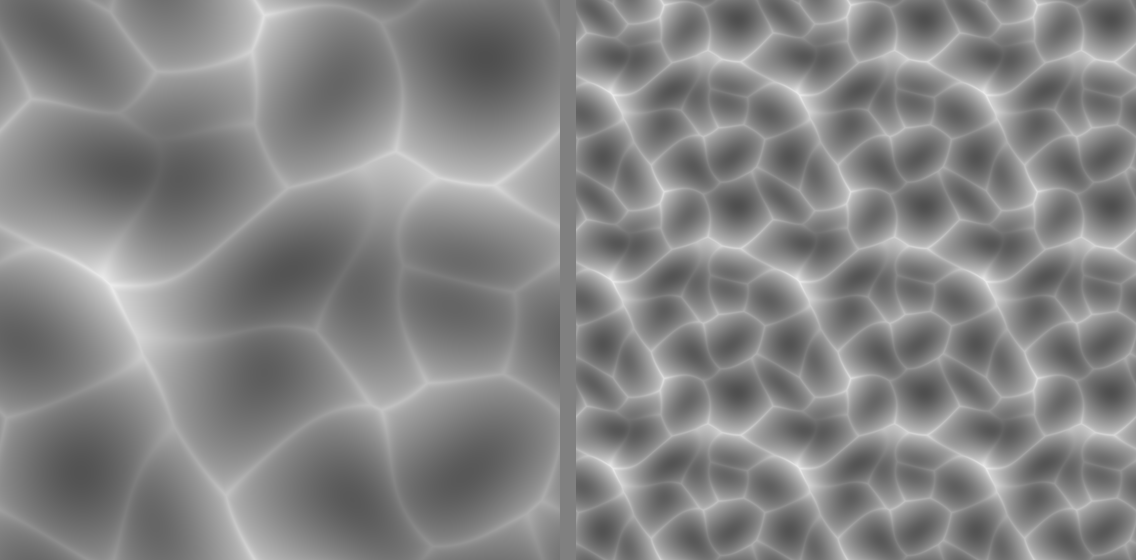
Left: one tile. Right: repeated 3 by 3.
Write a WebGL 1 fragment shader that draws this texture.

```glsl
precision highp float;
// Soft grey cells with dark hollows and thin glowing ridges, seamless in both axes.
// Wrapped cellular noise: every cell has its own stretch, direction and depth,
// which bends the borders; the gap between the two nearest cells lights the ridges.

uniform vec2 u_resolution;

const float TAU = 6.2831853;
const float CELLS = 4.0;

vec2 hash2(vec2 id, float seed) {
  vec2 q = vec2(dot(id, vec2(127.1, 311.7)), dot(id, vec2(269.5, 183.3)));
  return fract(sin(q + seed * 17.3) * 43758.54);
}

// Rounded distance to a stretched, turned cell centre
float hollow(vec2 delta, vec2 id) {
  vec2 shape = hash2(id, 2.0);
  float angle = shape.x * TAU;
  float stretch = 1.0 + 0.42 * shape.y;
  float c = cos(angle), s = sin(angle);
  vec2 q = mat2(c, -s, s, c) * delta * vec2(stretch, 1.0 / stretch);
  float depth = 0.28 * (hash2(id, 3.0).x - 0.5);
  return sqrt(dot(q, q) + 0.07) + depth;
}

// Nearest and second nearest hollow
vec2 cellular(vec2 p) {
  vec2 base = floor(p);
  float nearest = 9.0, second = 9.0;
  for (int j = -2; j <= 2; j++) {
    for (int i = -2; i <= 2; i++) {
      vec2 cell = base + vec2(float(i), float(j));
      vec2 id = mod(cell, CELLS);
      vec2 centre = cell + 1.1 * hash2(id, 4.0) - 0.05;
      float d = hollow(p - centre, id);
      second = min(second, max(nearest, d));
      nearest = min(nearest, d);
    }
  }
  return vec2(nearest, second);
}

void main() {
  vec2 uv = gl_FragCoord.xy / u_resolution;

  // Whole-period waves bend the borders gently
  vec2 p = uv * CELLS;
  p += 0.07 * sin(TAU * (2.0 * uv.yx + vec2(0.15, 0.6)));
  p += 0.03 * sin(TAU * (3.0 * uv.yx + uv + vec2(0.4, 0.8)));

  vec2 f = cellular(p);
  float gap = f.y - f.x;

  // Broad shading, then a narrow crest that brightens with height
  float grey = 0.22 + 0.56 * f.x;
  float crest = exp(-17.0 * sqrt(gap * gap + 0.0002));
  grey += 0.11 * f.x * crest;

  gl_FragColor = vec4(vec3(clamp(grey, 0.0, 1.0)), 1.0);
}
```
